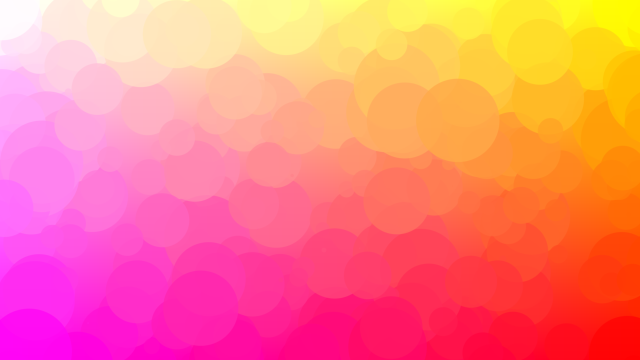
Reproduce this background procedurally as a Shadertoy shader.

```glsl
const int DISC_COUNT = 320;
const float MAX_RADIUS = 0.12;
const float DISC_OPACITY = 0.8;

float hash(float n) {
    return fract(sin(n * 12.9898) * 43758.5453);
}

vec2 hash2(float n) {
    return vec2(hash(n), hash(n + 417.3));
}

// White, yellow, magenta and red in the four corners
vec3 cornerGradient(vec2 uv) {
    return vec3(1.0, clamp(uv.y, 0.0, 1.0), clamp(1.0 - uv.x, 0.0, 1.0));
}

// Smooth coverage of a disc, with distances in canvas heights
float discMask(vec2 point, vec2 center, float radius, float softness) {
    float edgeDistance = length(point - center) - radius;
    return 1.0 - smoothstep(-softness, softness, edgeDistance);
}

// Each disc takes the gradient colour at its own center
vec3 addDisc(vec3 base, vec2 point, float seed, vec2 canvas, float softness) {
    vec2 place = hash2(seed) * 1.06 - 0.03;
    float radius = MAX_RADIUS * hash(seed + 839.7);
    float mask = discMask(point, place * canvas, radius, softness);
    return mix(base, cornerGradient(place), DISC_OPACITY * mask);
}

void mainImage(out vec4 fragColor, in vec2 fragCoord) {
    vec2 canvas = vec2(iResolution.x / iResolution.y, 1.0);
    vec2 point = fragCoord / iResolution.y;
    float softness = 0.75 / iResolution.y;

    vec3 color = cornerGradient(point / canvas);

    // Later discs overlap earlier ones
    for (int i = 0; i < DISC_COUNT; i++) {
        color = addDisc(color, point, float(i) + 1.0, canvas, softness);
    }

    fragColor = vec4(color, 1.0);
}
```
